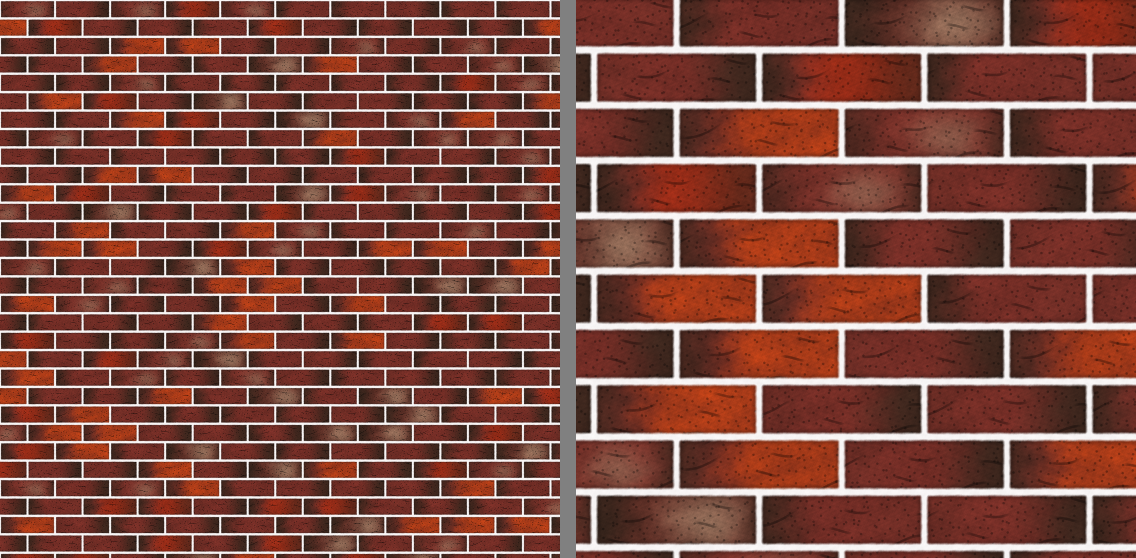
Left, the full canvas; right, a detail of the centre.
Give the GLSL for this texture, as a WebGL 1 fragment shader.

```glsl
precision highp float;
uniform vec2 u_resolution;

// Lengths are fractions of the canvas width
#define PITCH vec2(0.0983, 0.0329)
#define JOINT vec2(0.0037, 0.0043)
#define CORNER 0.0012
#define SOFTNESS 0.0011
#define MORTAR vec3(0.97, 0.96, 0.96)
#define MAROON vec3(0.46, 0.18, 0.15)
#define CHAR vec3(0.22, 0.145, 0.11)
#define ORANGE vec3(0.68, 0.235, 0.09)
#define RED vec3(0.59, 0.17, 0.09)
#define ASH vec3(0.57, 0.42, 0.34)
#define GRAIN 0.10
#define PIT_SIZE 0.0055

float hash(vec2 p) {
  p = fract(p * vec2(0.1031, 0.1137));
  p += dot(p, p.yx + 33.33);
  return fract((p.x + p.y) * p.x * 17.17);
}

// Distance to the nearest scattered point, in cells
float cellular(vec2 p) {
  vec2 cell = floor(p);
  float nearest = 2.0;
  for (int y = -1; y <= 1; y++) {
    for (int x = -1; x <= 1; x++) {
      vec2 c = cell + vec2(float(x), float(y));
      vec2 point = c + vec2(hash(c + 11.3), hash(c + 47.9));
      nearest = min(nearest, length(p - point));
    }
  }
  return nearest;
}

// Layered sines in about -1..1
float mottle(vec2 p) {
  float sum = 0.0;
  float gain = 0.5;
  for (int i = 0; i < 4; i++) {
    sum += gain * sin(p.x + 1.7 * sin(p.y)) * cos(p.y * 1.3 + p.x * 0.4);
    p = mat2(1.5, 1.1, -1.1, 1.5) * p + 2.3;
    gain *= 0.6;
  }
  return sum;
}

float roundedBox(vec2 p, vec2 halfSize, float radius) {
  vec2 q = abs(p) - halfSize + radius;
  return length(max(q, 0.0)) + min(max(q.x, q.y), 0.0) - radius;
}

// Fired clay: f is the place inside the brick, id its column and row
vec3 clay(vec2 f, vec2 id, vec2 p) {
  float kind = hash(id + 3.7);
  float side = hash(id + 71.2);
  float seed = hash(id + 29.5) * 40.0;
  float noise = mottle(f * vec2(7.0, 3.5) + seed);
  float x = f.x + 0.06 * noise;
  float leftChar = 1.0 - smoothstep(0.0, 0.38, x);
  float rightChar = smoothstep(0.5, 0.97, x);
  vec3 color = MAROON;

  if (kind < 0.56) {
    // Plain, scorched at one end or both
    float leftAmount = side < 0.55 ? 0.9 : 0.15;
    float rightAmount = side > 0.4 ? 0.95 : 0.1;
    color = mix(color, CHAR, max(leftChar * leftAmount, rightChar * rightAmount));
  } else if (kind < 0.71) {
    // Orange glow towards the right
    color = mix(color, ORANGE, smoothstep(0.12, 0.5, x) * (0.9 + 0.2 * noise));
    color = mix(color, CHAR, leftChar * 0.75);
  } else if (kind < 0.82) {
    // Pale ash over a dark left half
    color = mix(CHAR, color, smoothstep(0.0, 0.4, x) * 0.6);
    vec2 q = (vec2(x, f.y) - vec2(0.69, 0.55)) / vec2(0.30, 0.75);
    color = mix(color, ASH, exp(-dot(q, q) * 1.4));
    color = mix(color, CHAR, smoothstep(0.85, 1.02, x) * 0.6);
  } else if (kind < 0.92) {
    // Red heart between scorched ends
    color = mix(color, RED, smoothstep(0.15, 0.5, x));
    color = mix(color, CHAR, max(leftChar, rightChar * 0.65) * 0.9);
  } else {
    // Small ashy smear
    color = mix(color, CHAR, leftChar * 0.6);
    vec2 q = (vec2(x, f.y) - vec2(0.65, 0.6)) / vec2(0.2, 0.45);
    color = mix(color, ASH, exp(-dot(q, q)) * 0.65);
    color = mix(color, CHAR, smoothstep(0.8, 1.0, x) * 0.7);
  }

  // Grain, pits and short wavy creases
  color *= 1.0 + GRAIN * mottle(p * 900.0 + seed) + GRAIN * noise;
  float pits = 1.0 - smoothstep(0.06, 0.2, cellular(p / PIT_SIZE));
  float wave = sin(f.y * 16.0 + f.x * 6.0 + 2.0 * sin(f.x * 10.0 + seed));
  float patchMask = smoothstep(0.25, 0.9, sin(f.x * 14.0 + f.y * 4.0 + seed));
  float crease = smoothstep(0.86, 1.0, wave) * patchMask;
  return color * (1.0 - 0.3 * pits) * (1.0 - 0.32 * crease);
}

void main() {
  // Running bond measured from the top left
  vec2 p = vec2(gl_FragCoord.x, u_resolution.y - gl_FragCoord.y) / u_resolution.x;
  vec2 grid = p / PITCH;
  float row = floor(grid.y);
  grid.x += 0.5 * mod(row, 2.0);
  vec2 id = vec2(floor(grid.x), row);
  vec2 f = fract(grid);

  // Slightly uneven brick outline
  vec2 halfSize = 0.5 * (PITCH - JOINT);
  float edge = roundedBox((f - 0.5) * PITCH, halfSize, CORNER);
  edge += 0.00025 * mottle(p * 420.0);

  vec3 brick = clay(f, id, p);
  brick *= mix(0.78, 1.0, smoothstep(0.0, 0.0035, -edge));
  vec3 mortar = MORTAR * (1.0 + 0.02 * mottle(p * 600.0));
  float blur = max(SOFTNESS, 0.75 / u_resolution.x);
  gl_FragColor = vec4(mix(brick, mortar, smoothstep(-blur, blur, edge)), 1.0);
}
```
